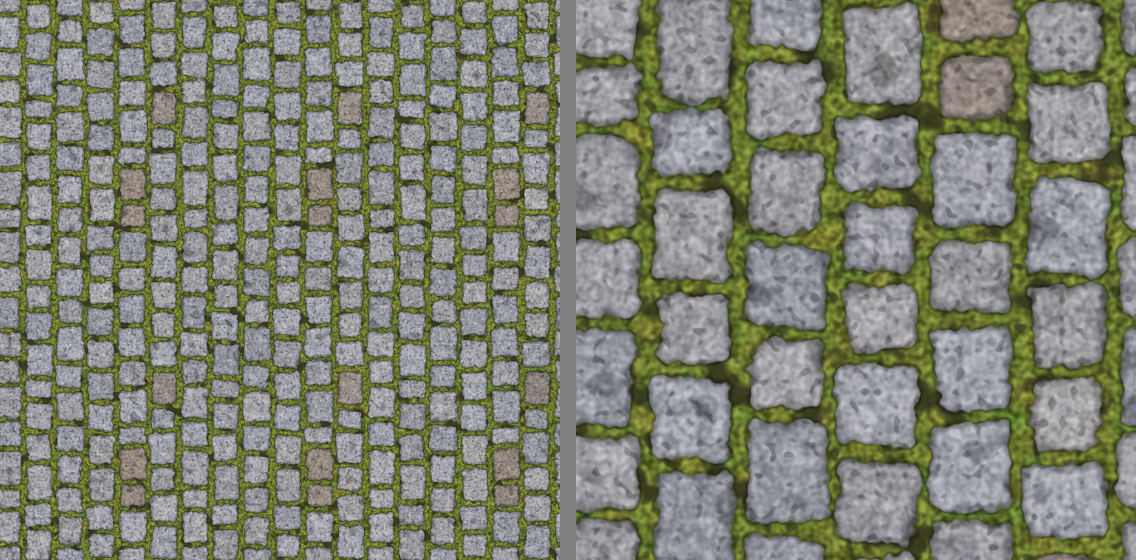
Left, the full canvas; right, a detail of the centre.
Reproduce this texture procedurally as a Shadertoy shader.

```glsl
#define GRID 18.0                // stones across and down
#define BLOCK vec2(6.0, 9.0)     // the layout repeats after this many stones
#define HALF_WIDTH 0.405
#define ROW_GAP 0.062
#define ROW_JITTER 0.36
#define CORNER 0.11
#define STONE_DARK vec3(0.54, 0.54, 0.555)
#define STONE_LIGHT vec3(0.70, 0.69, 0.70)
#define STONE_WARM vec3(0.66, 0.60, 0.55)
#define SOIL vec3(0.19, 0.19, 0.11)
#define MOSS_DARK vec3(0.34, 0.38, 0.14)
#define MOSS_LIGHT vec3(0.51, 0.58, 0.23)

// Three random values in 0..1 from a whole-numbered cell
vec3 hash3(vec2 cell, int seed) {
    uvec3 v = uvec3(ivec3(ivec2(cell), seed)) * 1664525u + 1013904223u;
    v += v.yzx * v.zxy;
    v ^= v >> 16u;
    v += v.yzx * v.zxy;
    return vec3(v & 65535u) / 65535.0;
}

vec2 wrap(vec2 cell, vec2 period) {
    return floor(mod(cell + 0.5, period));
}

float cornerSlope(vec2 cell, vec2 offset, float period) {
    vec2 gradient = hash3(wrap(cell, vec2(period)), 7).xy * 2.0 - 1.0;
    return dot(gradient, offset);
}

// Gradient noise that wraps over the canvas, about -0.7..0.7
float noise(vec2 p, float frequency) {
    float period = GRID * frequency;
    p *= frequency;
    vec2 i = floor(p), f = p - i;
    vec2 u = f * f * f * (f * (f * 6.0 - 15.0) + 10.0);
    vec2 e = vec2(1.0, 0.0);
    float low = mix(cornerSlope(i, f, period), cornerSlope(i + e, f - e, period), u.x);
    float high = mix(cornerSlope(i + e.yx, f - e.yx, period), cornerSlope(i + 1.0, f - 1.0, period), u.x);
    return 1.4 * mix(low, high, u.y);
}

float roundedBox(vec2 p, vec2 halfSize, float radius) {
    vec2 q = abs(p) - halfSize + radius;
    return length(max(q, 0.0)) + min(max(q.x, q.y), 0.0) - radius;
}

// Distance to one stone; its ends follow the jittered row borders
float stoneDistance(vec2 p, vec2 cell) {
    vec2 id = wrap(cell, BLOCK);
    vec3 size = hash3(id, 1), pose = hash3(id, 2) - 0.5;
    float bottom = cell.y + ROW_JITTER * (size.x - 0.5);
    float nextJitter = hash3(wrap(cell + vec2(0, 1), BLOCK), 1).x - 0.5;
    float top = cell.y + 1.0 + ROW_JITTER * nextJitter;
    vec2 q = p - vec2(cell.x + 0.5 + 0.06 * pose.x, 0.5 * (bottom + top));
    q += vec2(-q.y, q.x) * 0.14 * pose.y;
    q.x *= 1.0 + 0.3 * pose.z * q.y;
    vec2 halfSize = vec2(HALF_WIDTH + 0.07 * (size.y - 0.5),
                         0.5 * (top - bottom) - ROW_GAP - 0.035 * size.z);
    return roundedBox(q, halfSize, CORNER);
}

vec3 stoneColor(vec2 p, vec2 cell, float depth) {
    vec3 kind = hash3(wrap(cell, BLOCK), 3);
    float shade = hash3(wrap(cell, vec2(GRID)), 4).x - 0.5;
    float grain = noise(p, 11.0);
    float tone = 0.6 + 0.45 * shade + 0.7 * noise(p, 4.0) + 0.9 * grain + 0.7 * noise(p, 17.0);
    vec3 color = mix(STONE_DARK, STONE_LIGHT, clamp(tone, -0.6, 1.5));
    color *= mix(vec3(1.0), vec3(0.96, 0.985, 1.03), kind.y);
    color *= mix(vec3(1.0), STONE_WARM / STONE_LIGHT, step(0.93, kind.x));
    // Dark mineral specks and worn pits
    color *= 1.0 - 0.25 * smoothstep(0.22, 0.5, noise(p + 0.37, 9.0));
    color *= 1.0 - 0.22 * smoothstep(0.3, 0.6, noise(p + 0.61, 3.0));
    return color * mix(0.72, 1.0, smoothstep(0.0, 0.085, depth));
}

vec3 mossColor(vec2 p, float gap) {
    float tuft = 0.5 + 0.9 * noise(p, 8.0) + 1.1 * noise(p, 15.0);
    vec3 color = mix(MOSS_DARK, MOSS_LIGHT, clamp(tuft, -0.4, 1.3));
    color *= 1.0 + vec3(0.22, 0.02, 0.05) * noise(p, 3.0);
    // Bare soil shows in patches and between tufts
    float bare = smoothstep(0.16, 0.5, noise(p, 2.0) + 0.25 * noise(p, 7.0));
    bare = max(bare, 0.8 * smoothstep(0.25, 0.55, noise(p + 0.23, 6.0)));
    color = mix(color, SOIL, 0.85 * bare);
    return color * mix(0.6, 1.0, smoothstep(0.0, 0.06, gap));
}

void mainImage(out vec4 fragColor, in vec2 fragCoord) {
    vec2 p = fragCoord / iResolution.xy * GRID + vec2(0.25, 0.0);
    float nearest = 10.0;
    vec2 nearestCell = vec2(0.0);

    // Alternate columns are shifted by half a stone
    for (int x = -1; x <= 1; x++) {
        float column = floor(p.x) + float(x);
        vec2 shifted = p + vec2(0.0, 0.5 * mod(column + 1.0, 2.0));
        for (int y = -1; y <= 1; y++) {
            vec2 cell = vec2(column, floor(shifted.y) + float(y));
            float d = stoneDistance(shifted, cell);
            if (d < nearest) { nearest = d; nearestCell = cell; }
        }
    }

    // Chipped outline, softly overgrown
    nearest += 0.06 * noise(p, 3.0) + 0.05 * noise(p, 7.0) + 0.02 * noise(p, 14.0);
    float blur = max(0.018, 0.8 * GRID / iResolution.y);
    float ground = smoothstep(-blur, blur, nearest);
    vec3 color = mix(stoneColor(p, nearestCell, -nearest), mossColor(p, nearest), ground);
    fragColor = vec4(clamp(color, 0.0, 1.0), 1.0);
}
```
